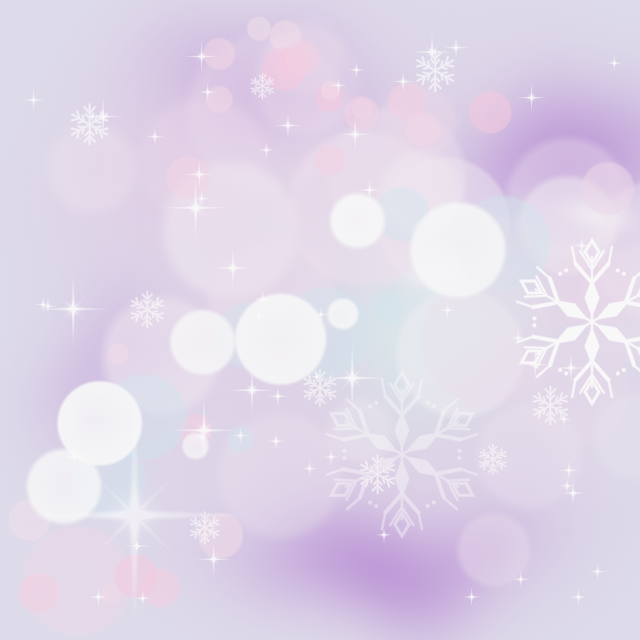
Give the GLSL for this background, as a WebGL 1 fragment shader.

```glsl
precision highp float;
// Pastel winter bokeh: lilac haze, translucent discs, sparkles and snowflakes.
uniform vec2 u_resolution;

const float PI = 3.14159265;
const vec3 WHITE = vec3(0.965, 0.965, 0.968);

float hash(float n) { return fract(sin(n * 12.9898 + 4.13) * 43758.545); }
vec2 hash2(float n) { return vec2(hash(n), hash(n + 37.7)); }

// Soft cloud of colour
vec3 haze(vec3 base, vec2 p, vec2 center, vec2 size, vec3 tint, float amount) {
    vec2 d = (p - center) / size;
    return mix(base, tint, amount * exp(-dot(d, d)));
}

// Translucent disc, slightly denser toward its rim
vec3 disc(vec3 base, vec2 p, vec2 center, float radius, float blur, vec3 tint, float alpha) {
    float d = length(p - center);
    float cover = 1.0 - smoothstep(radius - blur, radius + blur, d);
    return mix(base, tint, cover * alpha * mix(0.84, 1.0, min(d / radius, 1.0)));
}

// Tapering vertical ray of unit length
float ray(vec2 p, float width) {
    p = abs(p);
    float taper = max(1.0 - p.y, 0.0);
    return taper * (1.0 - smoothstep(0.0, width * (0.35 + taper), p.x));
}

// Four long rays, faint diagonals and a glowing core
float sparkle(vec2 p, float px) {
    float width = max(0.05, 1.4 * px);
    vec2 q = vec2(p.x - p.y, p.x + p.y) * 1.3;
    float cross4 = max(ray(p, width), ray(p.yx, width));
    float diagonal = max(ray(q, width), ray(q.yx, width)) * 0.5;
    return min(max(cross4, diagonal) + 0.65 * exp(-dot(p, p) * 50.0), 1.0);
}

float segment(vec2 p, vec2 a, vec2 b) {
    vec2 ab = b - a;
    return length(p - a - ab * clamp(dot(p - a, ab) / dot(ab, ab), 0.0, 1.0));
}

float lozenge(vec2 p, vec2 halfSize) {
    vec2 q = abs(p) / halfSize;
    return (q.x + q.y - 1.0) * halfSize.x * halfSize.y / length(halfSize);
}

// Mirror the plane into one half arm pointing up
vec2 foldSix(vec2 p) {
    float a = abs(mod(atan(p.x, p.y) + PI / 6.0, PI / 3.0) - PI / 6.0);
    return length(p) * vec2(sin(a), cos(a));
}

float smallFlake(vec2 p, float px) {
    vec2 q = foldSix(p);
    float d = segment(q, vec2(0.0), vec2(0.0, 0.95));
    d = min(d, segment(q, vec2(0.0, 0.55), vec2(0.25, 0.82)));
    d = min(d, segment(q, vec2(0.0, 0.3), vec2(0.19, 0.5)));
    return 1.0 - smoothstep(-px, px, d - 0.045);
}

float ornateFlake(vec2 p, float px) {
    vec2 q = foldSix(p);
    float d = lozenge(q - vec2(0.0, 0.29), vec2(0.09, 0.24));
    d = min(d, segment(q, vec2(0.0), vec2(0.0, 0.78)) - 0.014);
    d = min(d, abs(lozenge(q - vec2(0.0, 0.84), vec2(0.085, 0.14))) - 0.018);
    d = min(d, segment(q, vec2(0.0, 0.47), vec2(0.2, 0.7)) - 0.024);
    d = min(d, segment(q, vec2(0.2, 0.7), vec2(0.24, 0.9)) - 0.014);
    d = min(d, segment(q, vec2(0.0, 0.63), vec2(0.14, 0.85)) - 0.014);
    d = min(d, length(q - vec2(0.31, 0.62)) - 0.024);
    return 1.0 - smoothstep(-px, px, d);
}

vec3 background(vec2 p) {
    p += 0.025 * sin(p.yx * 9.0 + vec2(0.5, 2.0)) + 0.012 * sin(p.yx * 21.0);
    vec3 purple = vec3(0.74, 0.59, 0.84);
    vec3 c = vec3(0.868, 0.864, 0.918);
    c = haze(c, p, vec2(0.56, 0.52), vec2(0.42, 0.44), vec3(0.87, 0.79, 0.89), 0.75);
    c = haze(c, p, vec2(0.29, 0.72), vec2(0.15), vec3(0.88, 0.79, 0.89), 0.6);
    c = haze(c, p, vec2(0.91, 0.74), vec2(0.17, 0.11), purple, 0.9);
    c = haze(c, p, vec2(0.63, 0.13), vec2(0.2, 0.09), purple, 0.9);
    c = haze(c, p, vec2(0.43, 0.86), vec2(0.16, 0.1), purple, 0.55);
    c = haze(c, p, vec2(0.14, 0.42), vec2(0.09, 0.12), purple, 0.35);
    c = haze(c, p, vec2(0.64, 0.51), vec2(0.16, 0.14), vec3(0.85, 0.92, 0.92), 0.9);
    c = haze(c, p, vec2(0.68, 0.61), vec2(0.08, 0.035), WHITE, 0.7);
    return haze(c, p, vec2(0.95, 0.65), vec2(0.05, 0.025), WHITE, 0.9);
}

void main() {
    vec2 p = gl_FragCoord.xy / u_resolution;
    float px = 1.0 / min(u_resolution.x, u_resolution.y);
    vec3 c = background(p);

    // Large faint bokeh
    for (int i = 0; i < 30; i++) {
        float n = float(i);
        vec2 center = vec2(0.1, 0.08) + vec2(0.95, 0.84) * hash2(n + 1.0);
        float radius = mix(0.035, 0.125, hash(n + 80.0));
        vec3 tint = mix(vec3(0.92, 0.84, 0.91), vec3(0.94, 0.93, 0.95), hash(n + 140.0));
        c = disc(c, p, center, radius, mix(0.003, 0.016, hash(n + 9.0)), tint, mix(0.25, 0.6, hash(n + 200.0)));
    }
    // Small pink discs: one band above, one cluster low on the left
    for (int i = 0; i < 24; i++) {
        float n = float(i);
        vec2 h = hash2(n + 300.0);
        vec2 center = mod(n, 3.0) < 2.0 ? vec2(0.28, 0.72) + h * vec2(0.5, 0.24) : h * vec2(0.36, 0.48);
        vec3 tint = mix(vec3(0.96, 0.78, 0.87), vec3(0.94, 0.88, 0.92), hash(n + 350.0));
        c = disc(c, p, center, mix(0.012, 0.036, hash(n + 400.0)), 1.5 * px, tint, 0.6);
    }
    // Blue and white discs climbing the diagonal
    for (int i = 0; i < 8; i++) {
        float n = float(i);
        vec2 center = mix(vec2(0.1, 0.24), vec2(0.68, 0.66), n / 7.0) + vec2(-0.04, 0.057) * sin(n * 2.4);
        float radius = 0.047 + 0.028 * sin(n * 2.0 + 0.4);
        c = disc(c, p, center + vec2(0.07, 0.01), radius, 0.003, vec3(0.81, 0.9, 0.93), 0.42);
        c = disc(c, p, center, radius, mix(1.2 * px, 0.006, hash(n + 21.0)), WHITE, mix(0.65, 0.98, hash(n + 5.0)));
    }
    // Snowflakes
    float light = 0.0;
    for (int i = 0; i < 9; i++) {
        float n = float(i);
        vec2 center = vec2(0.14 + 0.09 * n, 0.5 + 0.39 * sin(n * 2.2 + 0.9));
        float radius = mix(0.02, 0.034, hash(n + 500.0));
        light = max(light, 0.75 * smallFlake((p - center) / radius, px / radius));
    }
    light = max(light, 0.95 * ornateFlake((p - vec2(0.925, 0.497)) / 0.13, px / 0.13));
    light = max(light, 0.45 * ornateFlake((p - vec2(0.628, 0.29)) / 0.13, px / 0.13));

    // Sparkles, mostly tiny, and one great star
    for (int i = 0; i < 56; i++) {
        float n = float(i);
        float size = mix(0.014, 0.06, pow(hash(n + 600.0), 4.0));
        vec2 center = vec2(0.03, 0.06) + vec2(0.96, 0.89) * hash2(n + 700.0);
        light = max(light, 0.9 * sparkle((p - center) / size, px / size));
    }
    light = max(light, 0.65 * sparkle((p - vec2(0.21, 0.195)) / 0.18, px / 0.18));
    c = mix(c, vec3(0.98), light);

    // Fine woven grain
    vec2 weave = sin(p * 2.0 * PI * 128.0);
    gl_FragColor = vec4(c + 0.004 * weave.x * weave.y, 1.0);
}
```
